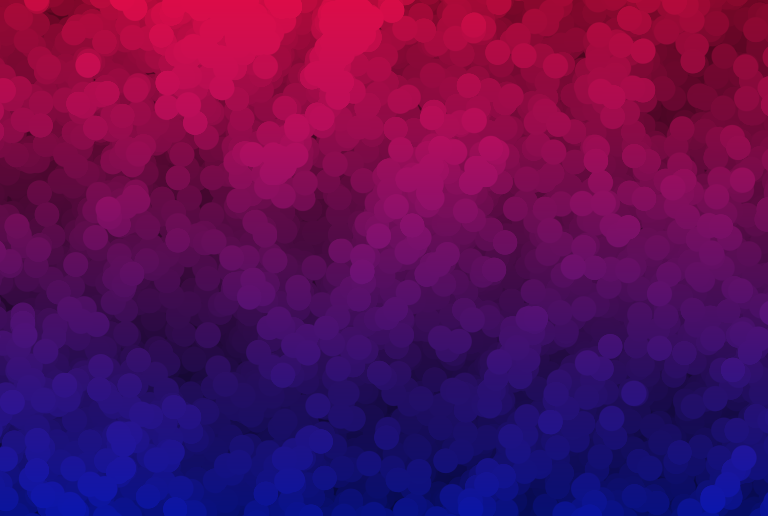
Give the GLSL for this background, as a Shadertoy shader.

```glsl
const float DISC_RADIUS = 0.0245;
const float CELL = 0.05;
const int LAYERS = 7;
const float BASE_LIGHT = 0.63;
const float MAX_LIGHT = 0.97;
const float DISC_SPREAD = 0.30;
const float STREAK_DEPTH = 0.36;
const vec2 ARC_CENTRE = vec2(-0.1, 1.1);
const vec2 STREAK_SCALE = vec2(17.0, 5.0);

// Colour stops from bottom to top
const int STOPS = 5;
const vec3 GRADIENT[STOPS] = vec3[](
    vec3(0.04, 0.09, 0.70),
    vec3(0.21, 0.08, 0.56),
    vec3(0.48, 0.07, 0.46),
    vec3(0.74, 0.055, 0.37),
    vec3(0.89, 0.05, 0.29));

// Soft strokes of light and shade: end points, then width and strength
const int STROKES = 12;
const vec4 STROKE_ENDS[STROKES] = vec4[](
    vec4(0.35, 0.92, 0.56, 0.98), vec4(0.72, 0.98, 0.54, 0.67),
    vec4(0.99, 0.90, 0.80, 0.63), vec4(0.79, 0.56, 0.55, 0.27),
    vec4(1.05, 0.78, 0.92, 0.55), vec4(1.49, 0.42, 1.42, 0.31),
    vec4(0.02, 0.17, 0.10, 0.06), vec4(0.93, 0.98, 0.83, 0.91),
    vec4(0.25, 0.66, 0.20, 0.75), vec4(1.30, 0.78, 1.47, 0.97),
    vec4(0.50, 0.55, 0.27, 0.34), vec4(0.78, 0.05, 0.90, 0.10));
const vec2 STROKE_SHAPE[STROKES] = vec2[](
    vec2(0.14, 0.24), vec2(0.045, 0.22), vec2(0.07, 0.18),
    vec2(0.075, 0.15), vec2(0.07, 0.10), vec2(0.06, 0.18),
    vec2(0.13, 0.22), vec2(0.04, 0.16), vec2(0.08, 0.05),
    vec2(0.09, -0.17), vec2(0.08, -0.14), vec2(0.09, -0.10));

vec3 hash3(vec3 p) {
    p = fract(p * vec3(0.1031, 0.1030, 0.0973));
    p += dot(p, p.yxz + 33.33);
    return fract((p.xxy + p.yxx) * p.zyx);
}

float valueNoise(vec2 p) {
    vec2 i = floor(p), f = fract(p);
    f = f * f * (3.0 - 2.0 * f);
    float a = hash3(vec3(i, 50.0)).x;
    float b = hash3(vec3(i + vec2(1.0, 0.0), 50.0)).x;
    float c = hash3(vec3(i + vec2(0.0, 1.0), 50.0)).x;
    float d = hash3(vec3(i + 1.0, 50.0)).x;
    return mix(mix(a, b, f.x), mix(c, d, f.x), f.y);
}

float segmentDistance(vec2 p, vec2 a, vec2 b) {
    vec2 ab = b - a;
    float along = clamp(dot(p - a, ab) / dot(ab, ab), 0.0, 1.0);
    return length(p - a - ab * along);
}

// Brightness given to a disc centred at p
float lightField(vec2 p) {
    vec2 fromArc = p - ARC_CENTRE;
    vec2 polar = vec2(length(fromArc), atan(fromArc.y, fromArc.x));
    float light = BASE_LIGHT + STREAK_DEPTH * (valueNoise(polar * STREAK_SCALE + 20.0) - 0.5);
    for (int i = 0; i < STROKES; i++) {
        vec4 ends = STROKE_ENDS[i];
        float d = segmentDistance(p, ends.xy, ends.zw) / STROKE_SHAPE[i].x;
        light += STROKE_SHAPE[i].y * exp(-d * d);
    }
    return light;
}

vec3 gradient(float height) {
    float t = clamp(height, 0.0, 1.0) * float(STOPS - 1);
    vec3 colour = GRADIENT[0];
    for (int i = 1; i < STOPS; i++)
        colour = mix(colour, GRADIENT[i], clamp(t - float(i - 1), 0.0, 1.0));
    return colour;
}

// Scattered discs, the brightest always on top
float discLight(vec2 p, float pixel) {
    float light = 0.38;
    for (int layer = 0; layer < LAYERS; layer++) {
        vec2 offset = hash3(vec3(float(layer), 7.0, 3.0)).xy;
        vec2 corner = floor(p / CELL + offset - 0.5);
        for (int k = 0; k < 4; k++) {
            vec2 cell = corner + vec2(k % 2, k / 2);
            vec3 rnd = hash3(vec3(cell + 10.0, float(layer) + 1.0));
            vec2 centre = (cell + rnd.xy - offset) * CELL;
            float d = length(p - centre) - DISC_RADIUS;
            if (d > pixel) continue;
            float disc = lightField(centre) + DISC_SPREAD * (pow(rnd.z, 3.0) - 0.25);
            float mask = 1.0 - smoothstep(-pixel, pixel, d);
            light = max(light, mix(light, min(disc, MAX_LIGHT), mask));
        }
    }
    return light;
}

void mainImage(out vec4 fragColor, in vec2 fragCoord) {
    vec2 p = fragCoord / iResolution.y;
    vec3 colour = gradient(p.y) * discLight(p, 0.8 / iResolution.y);
    fragColor = vec4(colour, 1.0);
}
```
